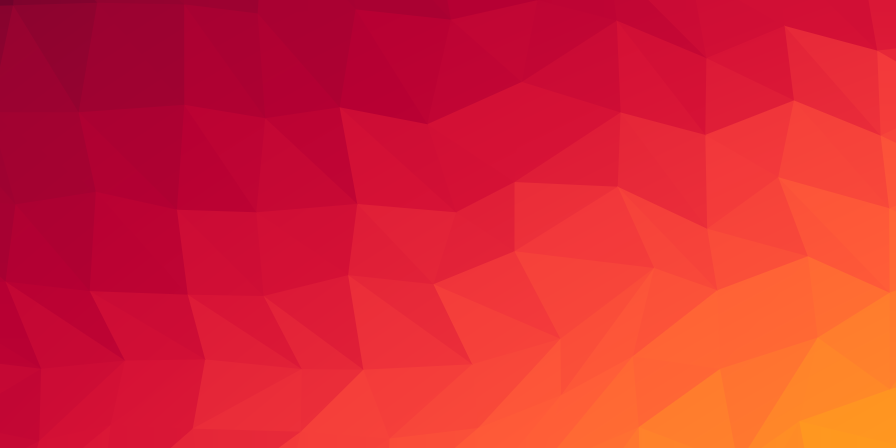
Give the GLSL for this background, as a Shadertoy shader.

```glsl
const vec2 CANVAS = vec2(2.0, 1.0);
const float COLUMN_WIDTH = 0.195;
const float COLUMN_ORIGIN = 0.013;

float hash(vec2 p) {
    vec3 q = fract(vec3(p.xyx) * 0.1031);
    q += dot(q, q.yzx + 33.33);
    return fract((q.x + q.y) * q.z);
}

vec2 hash2(vec2 p) {
    return vec2(hash(p + 17.3), hash(p + 71.9));
}

// Ramp from deep wine through crimson to amber
vec3 heatRamp(float heat) {
    vec3 stops[8] = vec3[8](
        vec3(0.44, 0.01, 0.17), vec3(0.60, 0.01, 0.19),
        vec3(0.72, 0.00, 0.20), vec3(0.84, 0.07, 0.21),
        vec3(0.95, 0.22, 0.23), vec3(1.00, 0.36, 0.22),
        vec3(1.00, 0.51, 0.17), vec3(1.00, 0.62, 0.11));
    float level = clamp(heat, 0.0, 6.999);
    int index = int(level);
    return mix(stops[index], stops[index + 1], fract(level));
}

// Heat grows towards the lower right, with a dark upper left corner
float heatField(vec2 p) {
    vec2 q = clamp(vec2(p.x, 1.0 - p.y), vec2(0.0), CANVAS);
    float corner = 0.5 * exp(-5.0 * (q.x + q.y));
    return 0.6 + 1.27 * q.x + 2.0 * q.y + 0.9 * q.x * q.y - corner;
}

// Mesh corner: rows climb right of the centre, then zigzag by column
vec2 meshVertex(vec2 cell) {
    float x = COLUMN_ORIGIN + COLUMN_WIDTH * cell.x;
    float row = cell.y;
    float climb = smoothstep(0.98, 1.38, x);
    float leftY = 0.03 + row * (0.15 + 0.0075 * row);
    float rightY = 0.19 + 0.178 * row;
    float zigzag = mod(cell.x, 2.0) * 2.0 - 1.0;
    float y = mix(leftY, rightY + 0.034 * zigzag, climb);
    x += 0.05 * (1.0 - step(1.5, row));
    return vec2(x, y) + (hash2(cell) - 0.5) * vec2(0.07, 0.055);
}

float edgeDistance(vec2 p, vec2 a, vec2 b) {
    vec2 e = b - a;
    vec2 r = p - a;
    return (e.x * r.y - e.y * r.x) / length(e);
}

// Adds one flat facet; rgb is weighted colour and alpha is coverage
vec4 facet(vec2 p, vec2 a, vec2 b, vec2 c, float seed, float pixel) {
    float inside = min(edgeDistance(p, a, b),
                   min(edgeDistance(p, b, c), edgeDistance(p, c, a)));
    float coverage = clamp(0.5 + inside / pixel, 0.0, 1.0);
    if (coverage <= 0.0) return vec4(0.0);
    vec2 centre = (a + b + c) / 3.0;
    float heat = heatField(mix(centre, p, 0.2)) + (seed - 0.5) * 0.36;
    return vec4(heatRamp(heat), 1.0) * coverage;
}

// Splits one mesh cell into two facets
vec4 meshCell(vec2 p, vec2 cell, float pixel) {
    vec2 a = meshVertex(cell);
    vec2 b = meshVertex(cell + vec2(1.0, 0.0));
    vec2 c = meshVertex(cell + vec2(1.0, 1.0));
    vec2 d = meshVertex(cell + vec2(0.0, 1.0));
    float seedA = hash(cell + 5.7);
    float seedB = hash(cell + 43.1);
    if (cell.y < 0.5) {
        return facet(p, a, b, c, seedA, pixel)
             + facet(p, a, c, d, seedB, pixel);
    }
    return facet(p, a, b, d, seedA, pixel)
         + facet(p, b, c, d, seedB, pixel);
}

void mainImage(out vec4 fragColor, in vec2 fragCoord) {
    vec2 p = fragCoord / iResolution.xy * CANVAS;
    float pixel = 1.0 / iResolution.y;
    float column = floor((p.x - COLUMN_ORIGIN) / COLUMN_WIDTH);

    // Gather the facets of nearby columns
    vec4 total = vec4(0.0);
    for (int i = -2; i <= 1; i++) {
        for (int j = -2; j <= 5; j++) {
            total += meshCell(p, vec2(column + float(i), float(j)), pixel);
        }
    }

    vec3 color = total.a > 0.001 ? total.rgb / total.a : heatRamp(heatField(p));
    fragColor = vec4(color, 1.0);
}
```
